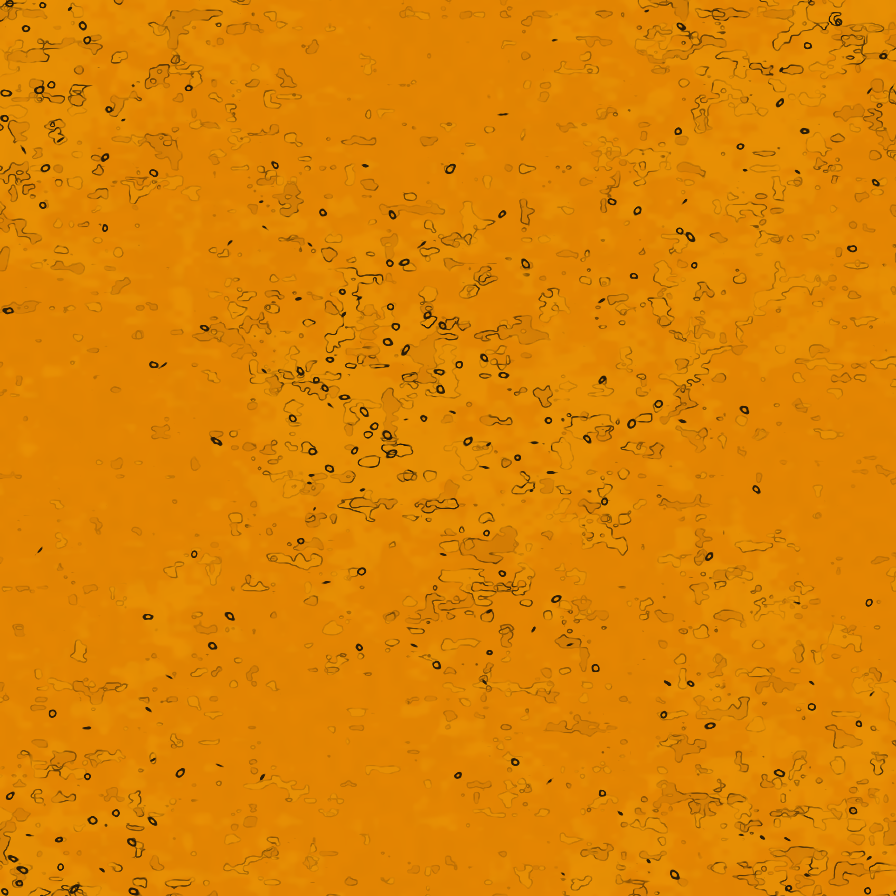
Reproduce this texture procedurally as a WebGL 1 fragment shader.

```glsl
precision highp float;
// Weathered orange surface with clustered, dark-outlined flakes and small ringed pits.
uniform vec2 u_resolution;

const vec3 ORANGE = vec3(0.887, 0.518, 0.008);
const vec3 AMBER = vec3(0.905, 0.565, 0.018);
const vec3 RUST = vec3(0.80, 0.47, 0.02);
const vec3 INK = vec3(0.13, 0.09, 0.03);
const vec2 FLAKE_SCALE = vec2(46.0, 64.0);
const float FLAKE_EDGE = 0.0008;   // half width of flake outlines
const float PIT_GRID = 56.0;
const float PIT_EDGE = 0.0010;     // half width of pit rings
const float TAU = 6.28319;

float hash(vec2 p) {
  vec3 q = fract(p.xyx * vec3(0.1031, 0.1030, 0.0973));
  q += dot(q, q.yzx + 33.33);
  return fract((q.x + q.y) * q.z);
}

float noise(vec2 p) {
  vec2 i = floor(p), f = fract(p);
  f = f * f * (3.0 - 2.0 * f);
  return mix(mix(hash(i), hash(i + vec2(1.0, 0.0)), f.x),
             mix(hash(i + vec2(0.0, 1.0)), hash(i + vec2(1.0, 1.0)), f.x), f.y);
}

// Crowding of marks: highest in the centre and the four corners.
float crowding(vec2 p) {
  float wave = 0.5 + 0.5 * cos(TAU * p.x) * cos(TAU * p.y);
  float drift = noise(p * 5.0 + 7.0) * 0.6 + noise(p * 13.0 + 3.0) * 0.4;
  return clamp(wave + (drift - 0.5) * 0.65, 0.0, 1.0);
}

float flakeField(vec2 p, float seed) {
  return 0.72 * noise(p * FLAKE_SCALE + seed)
       + 0.28 * noise(p * FLAKE_SCALE * 2.9 + seed * 1.7);
}

// Returns fill coverage in x and outline coverage in y.
vec2 flakes(vec2 p, float seed, float crowd, float pixel) {
  float level = mix(0.84, 0.66, crowd);
  float e = 0.0007;
  float f = flakeField(p, seed);
  vec2 slope = vec2(flakeField(p + vec2(e, 0.0), seed) - f,
                    flakeField(p + vec2(0.0, e), seed) - f) / e;
  float d = (f - level) / max(length(slope), 7.0);
  float fill = smoothstep(-pixel, pixel, d);
  float line = 1.0 - smoothstep(FLAKE_EDGE - 0.5 * pixel, FLAKE_EDGE + 0.5 * pixel, abs(d));
  // Outlines fade in and out around each flake.
  float broad = smoothstep(0.3, 0.85, noise(p * 38.0 + seed * 2.3));
  float broken = smoothstep(0.15, 0.7, noise(p * 190.0 + seed));
  float strength = (0.16 + 0.84 * broad * crowd) * (0.3 + 0.7 * broken);
  return vec2(fill, line * strength);
}

// Rings and solid slivers scattered one per chosen cell.
float pits(vec2 p, float pixel) {
  vec2 cell = floor(p * PIT_GRID);
  float ink = 0.0;
  for (int y = -1; y <= 1; y++) {
    for (int x = -1; x <= 1; x++) {
      vec2 id = cell + vec2(float(x), float(y));
      vec2 centre = (id + 0.15 + 0.7 * vec2(hash(id + 11.0), hash(id + 47.0))) / PIT_GRID;
      float crowd = crowding(centre);
      float present = step(hash(id + 83.0), 0.012 + 0.17 * crowd * crowd);
      float angle = (hash(id + 131.0) - 0.5) * 2.0;
      float c = cos(angle), s = sin(angle);
      vec2 q = mat2(c, -s, s, c) * (p - centre);
      float solid = step(0.6, hash(id + 173.0));
      vec2 radius = vec2(mix(0.0026, 0.0050, hash(id + 211.0)),
                         mix(mix(0.0022, 0.0034, hash(id + 251.0)), 0.0014, solid));
      float wobble = (noise(p * 260.0) - 0.5) * 0.0014;
      float d = (length(q / radius) - 1.0) * radius.y + wobble;
      float ring = abs(d) - PIT_EDGE;
      float shape = mix(ring, d, solid);
      ink = max(ink, present * (1.0 - smoothstep(-0.5 * pixel, 0.5 * pixel, shape)));
    }
  }
  return ink;
}

void main() {
  float pixel = 1.0 / min(u_resolution.x, u_resolution.y);
  vec2 p = gl_FragCoord.xy * pixel;
  float crowd = crowding(p);

  // Ground: broad amber drifts and small soft blotches.
  float drift = noise(p * 6.0 + 21.0) * 0.5 + crowd * 0.5;
  float blotch = noise(p * vec2(34.0, 48.0) + 60.0) * 0.6
               + noise(p * vec2(95.0, 120.0) + 15.0) * 0.4;
  float amber = smoothstep(0.46, 0.62, drift * 0.5 + blotch * 0.5);
  vec3 colour = mix(ORANGE, AMBER, amber * 0.85);
  colour *= 1.0 + 0.02 * (noise(p * 70.0 + 5.0) - 0.5);

  // Amber flakes, then rusty ones.
  vec2 pale = flakes(p, 19.0, crowd, pixel);
  vec2 dark = flakes(p, 73.0, crowd * 0.85, pixel);
  colour = mix(colour, AMBER, pale.x * 0.8);
  colour = mix(colour, RUST, dark.x * mix(0.25, 0.8, noise(p * 30.0 + 90.0)));

  // Dark outlines and pits.
  colour = mix(colour, INK, max(pale.y, dark.y));
  colour = mix(colour, INK, pits(p, pixel) * 0.95);
  gl_FragColor = vec4(colour, 1.0);
}
```
